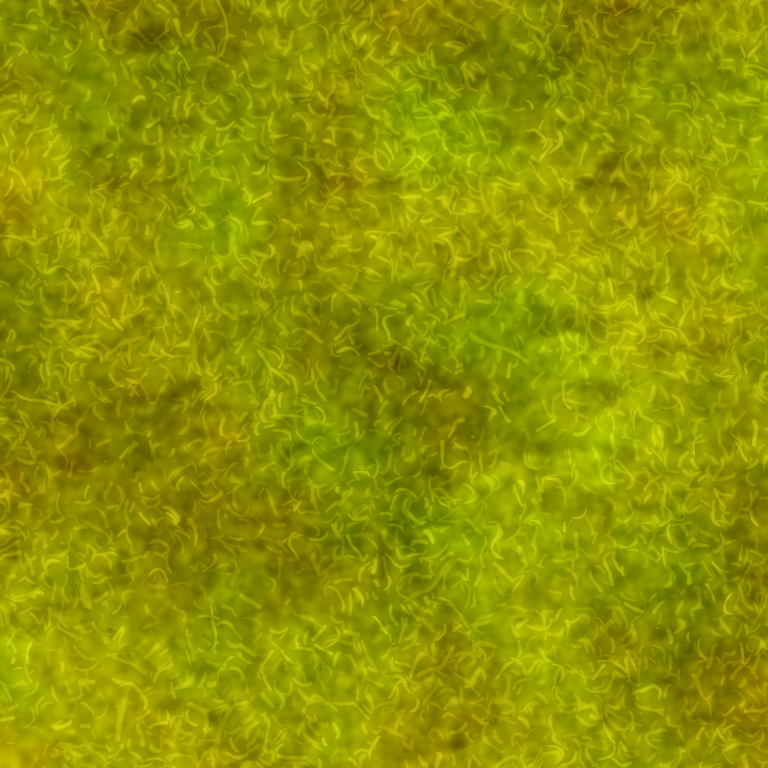
Reproduce this texture procedurally as a WebGL 2 fragment shader.

```glsl
#version 300 es
precision highp float;

uniform vec2 u_resolution;
out vec4 fragColor;

#define BASE_TONE 0.548
#define CLOUD_SCALE 4.0
#define CLOUD_CONTRAST 0.36
#define GRAIN_SCALE 62.0
#define GRAIN_CONTRAST 0.25
#define FIBER_SCALE 42.0
#define FIBER_HALF_WIDTH 0.0022
#define FIBER_SOFTNESS 0.0026
#define FIBER_GAIN 0.16
#define HUE_VARIATION 0.17
#define MAIN_ANGLE 1.95

// Integer hash: three independent values in 0..1 per cell and seed
vec3 hash3(vec2 cell, int seed) {
    uvec3 v = uvec3(ivec3(ivec2(cell), seed));
    v = v * 1664525u + 1013904223u;
    v.x += v.y * v.z; v.y += v.z * v.x; v.z += v.x * v.y;
    v ^= v >> 16u;
    v.x += v.y * v.z; v.y += v.z * v.x; v.z += v.x * v.y;
    return vec3(v >> 8u) / 16777216.0;
}

float valueNoise(vec2 p, int seed) {
    vec2 cell = floor(p), f = fract(p);
    vec2 s = f * f * (3.0 - 2.0 * f);
    float bottom = mix(hash3(cell, seed).x, hash3(cell + vec2(1, 0), seed).x, s.x);
    float top = mix(hash3(cell + vec2(0, 1), seed).x, hash3(cell + vec2(1, 1), seed).x, s.x);
    return mix(bottom, top, s.y);
}

float fbm(vec2 p, int octaves, int seed) {
    float sum = 0.0, weight = 0.5, total = 0.0;
    for (int i = 0; i < octaves; i++) {
        sum += weight * valueNoise(p, seed + i);
        total += weight;
        weight *= 0.55;
        p = mat2(1.6, 1.2, -1.2, 1.6) * p + 7.3;
    }
    return sum / total;
}

vec2 warp(vec2 p, float scale, float amount, int seed) {
    vec2 offset = vec2(valueNoise(p * scale, seed), valueNoise(p * scale, seed + 1));
    return p + amount * (offset - 0.5);
}

// Short curved strokes, one per jittered cell, loosely following a direction field
float fibers(vec2 uv, float scale, float halfWidth, float density, int seed) {
    vec2 p = uv * scale, home = floor(p);
    float cover = 0.0;
    for (int y = -1; y <= 1; y++) {
        for (int x = -1; x <= 1; x++) {
            vec2 cell = home + vec2(x, y);
            vec3 place = hash3(cell, seed), shape = hash3(cell, seed + 1);
            vec2 center = cell + 0.1 + 0.8 * place.xy;
            float flow = valueNoise(center / scale * 7.0, seed + 2) - 0.5;
            float angle = MAIN_ANGLE + 2.6 * flow + 2.2 * (shape.x - 0.5);
            vec2 along = vec2(cos(angle), sin(angle)), d = p - center;
            vec2 q = vec2(dot(d, along), dot(d, vec2(-along.y, along.x)));
            q.y += (shape.y - 0.5) * 1.8 * q.x * q.x;
            float reach = mix(0.2, 0.62, shape.z);
            float dist = length(vec2(max(abs(q.x) - reach, 0.0), q.y)) / scale;
            float edge = max(FIBER_SOFTNESS, 1.0 / u_resolution.y);
            float line = 1.0 - smoothstep(halfWidth - 0.4 * edge, halfWidth + 0.6 * edge, dist);
            float strength = step(place.z, density) * mix(0.55, 1.0, fract(place.z * 37.0));
            cover = max(cover, line * strength);
        }
    }
    return cover;
}

void main() {
    vec2 uv = gl_FragCoord.xy / u_resolution.y;

    // Soft light and dark patches with fine grain
    float cloud = fbm(warp(uv, 6.0, 0.12, 11) * CLOUD_SCALE, 5, 20);
    float grain = fbm(uv * GRAIN_SCALE, 2, 40);
    float tone = BASE_TONE + CLOUD_CONTRAST * (cloud - 0.5) + GRAIN_CONTRAST * (grain - 0.5);

    // Sparse dark hollows, slightly flattened
    float hollow = smoothstep(0.62, 0.85, fbm(uv * vec2(10.0, 17.0), 3, 60));
    tone -= 0.11 * hollow;

    // Dense wriggling fibers in two sizes
    vec2 bent = warp(uv, 48.0, 0.013, 70);
    float density = clamp(0.25 + 0.9 * valueNoise(uv * 9.0, 75), 0.0, 1.0);
    float fine = fibers(bent, FIBER_SCALE * 1.3, FIBER_HALF_WIDTH * 0.8, density, 80);
    float coarse = fibers(bent, FIBER_SCALE, FIBER_HALF_WIDTH, density, 90);

    // Long strands broken into pieces
    vec2 strandPath = warp(warp(uv, 9.0, 0.05, 100), 40.0, 0.014, 104);
    float pieces = smoothstep(0.4, 0.62, valueNoise(uv * 30.0, 108));
    float strand = fibers(strandPath, 8.0, FIBER_HALF_WIDTH * 1.2, 0.55, 110) * pieces;

    float fiber = max(max(0.75 * fine, coarse), strand);
    fiber *= mix(1.25, 0.7, cloud) * mix(0.75, 1.1, grain);
    tone += FIBER_GAIN * fiber;

    // Shift between olive, green and yellow
    float hue = fbm(uv * 7.0 + 3.0, 4, 120) - 0.5;
    float green = tone + 0.026 + HUE_VARIATION * hue - 0.015 * fiber - 0.03 * hollow;
    float red = tone - 0.4 * HUE_VARIATION * hue;
    float blue = 0.002 + 0.05 * fiber * smoothstep(0.56, 0.74, tone);
    fragColor = vec4(clamp(vec3(red, green, blue), 0.0, 1.0), 1.0);
}
```
